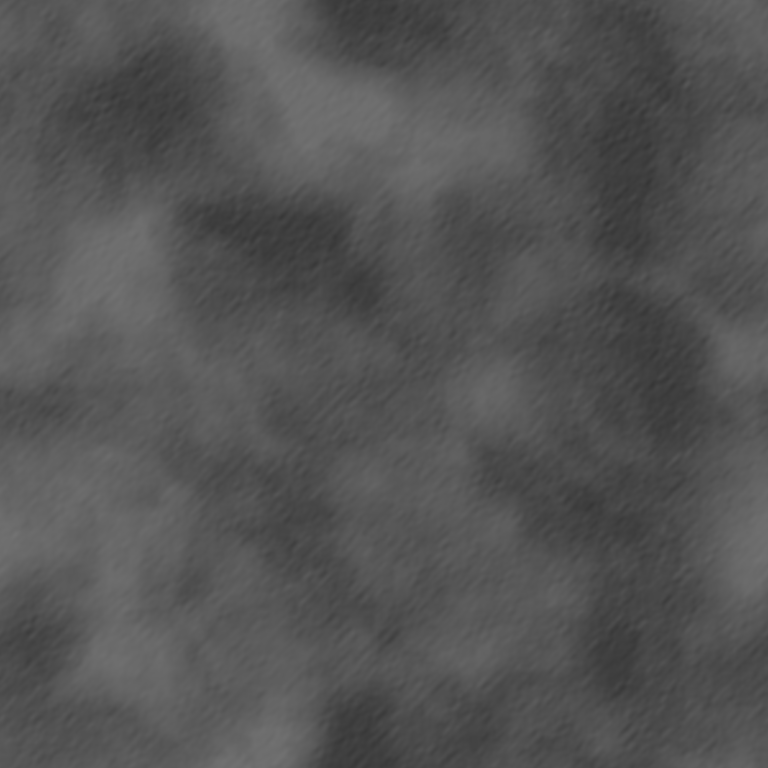
This texture is drawn by a three.js fragment shader. Its source:

```glsl
varying vec2 vUv;

float hash(vec2 cell, vec2 period) {
  cell = floor(mod(cell + 0.5, period));
  vec3 p = fract(vec3(cell.xyx + period.x * 0.37) * vec3(0.1031, 0.1030, 0.0973));
  p += dot(p, p.yzx + 33.33);
  return fract((p.x + p.y) * p.z);
}

// Value noise that wraps after a whole number of cells
float wrapNoise(vec2 p, vec2 period) {
  vec2 cell = floor(p);
  vec2 f = fract(p);
  f = f * f * f * (f * (f * 6.0 - 15.0) + 10.0);
  float low = mix(hash(cell, period), hash(cell + vec2(1.0, 0.0), period), f.x);
  float high = mix(hash(cell + vec2(0.0, 1.0), period), hash(cell + 1.0, period), f.x);
  return mix(low, high, f.y);
}

// Soft blotches, bent a little by layered sines
float clouds(vec2 uv) {
  vec2 turn = 6.2831853 * uv;
  uv += 0.016 * sin(2.0 * turn.yx + vec2(0.7, 2.1) + sin(3.0 * turn));
  float sum = 0.0;
  float weight = 0.5;
  float cells = 6.0;
  for (int i = 0; i < 5; i++) {
    sum += weight * wrapNoise(uv * cells + 0.37 * float(i), vec2(cells));
    cells *= 2.0;
    weight *= 0.5;
  }
  return sum / 0.97;
}

// Paper surface: short fibres along the rising diagonal over fine grain
float paperHeight(vec2 uv) {
  vec2 diagonal = vec2(uv.x - uv.y, uv.x + uv.y);
  float fibres = wrapNoise(diagonal * vec2(104.0, 46.0), vec2(104.0, 46.0));
  float grain = wrapNoise(uv * 150.0, vec2(150.0));
  return fibres + 0.5 * grain;
}

void main() {
  float cloud = clouds(vUv);

  // Light from the upper left embosses the surface
  vec2 towardLight = vec2(-0.0016, 0.0016);
  float relief = paperHeight(vUv - towardLight) - paperHeight(vUv + towardLight);

  float tone = 0.335 + 0.36 * (cloud - 0.5);
  tone = clamp(tone, 0.245, 0.43);
  float reliefStrength = mix(0.036, 0.018, smoothstep(0.28, 0.4, tone));
  gl_FragColor = vec4(vec3(tone + reliefStrength * relief), 1.0);
}
```
